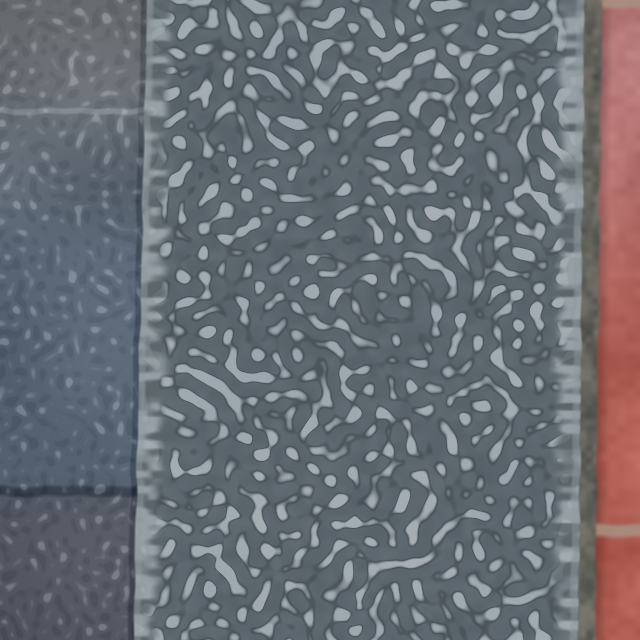
This texture is drawn by a WebGL 1 fragment shader. Its source:

```glsl
precision highp float;
// Street paving: plain slabs at left, a wide kerb with raised worm-like
// texture in the middle, and red bricks at right behind a dark gap.
// Worms are thresholded wave-packet noise; grain comes from value noise.
uniform vec2 u_resolution;

const float TAU = 6.2831853;

float hash(vec2 p) {
  return fract(sin(dot(p, vec2(127.1, 311.7))) * 43758.5453);
}

float valueNoise(vec2 p) {
  vec2 cell = floor(p);
  vec2 f = fract(p);
  f = f * f * (3.0 - 2.0 * f);
  float low = mix(hash(cell), hash(cell + vec2(1.0, 0.0)), f.x);
  float high = mix(hash(cell + vec2(0.0, 1.0)), hash(cell + vec2(1.0)), f.x);
  return mix(low, high, f.y);
}

// Sum of randomly placed and turned waves, each inside a soft round window.
float waveNoise(vec2 p, float frequency) {
  vec2 cell = floor(p);
  float sum = 0.0;
  for (int j = -1; j <= 1; j++) {
    for (int i = -1; i <= 1; i++) {
      vec2 neighbour = cell + vec2(float(i), float(j));
      for (int k = 0; k < 3; k++) {
        vec2 seed = neighbour + float(k) * vec2(53.0, 17.0);
        vec2 centre = neighbour + vec2(hash(seed), hash(seed + 7.3));
        vec2 d = p - centre;
        float angle = TAU * hash(seed + 19.1);
        float phase = TAU * hash(seed + 31.7);
        float window = max(0.0, 1.0 - dot(d, d));
        float along = dot(d, vec2(cos(angle), sin(angle)));
        sum += window * window * cos(TAU * frequency * along + phase);
      }
    }
  }
  return sum;
}

// Soft line of given half width around zero distance.
float line(float distance, float halfWidth) {
  return 1.0 - smoothstep(halfWidth * 0.3, halfWidth, abs(distance));
}

// Adds pale worms with a darker rim to a base colour.
vec3 raisedWorms(vec3 base, float height, vec3 pale) {
  float halo = smoothstep(-0.7, 0.0, height) * (1.0 - smoothstep(0.0, 0.3, height));
  base *= 1.0 - 0.17 * halo;
  return mix(base, pale, smoothstep(-0.08, 0.8, height));
}

vec3 slabColor(vec2 p) {
  vec3 color = mix(vec3(0.34, 0.36, 0.40), vec3(0.35, 0.40, 0.46), smoothstep(0.20, 0.27, p.y));
  color = mix(color, vec3(0.41, 0.43, 0.45), smoothstep(0.55, 0.95, p.y));
  color += 0.07 * (valueNoise(p * 7.0) - 0.5);
  // Small flecks
  float fleck = waveNoise(p * 30.0 + 40.0, 1.2);
  color += 0.13 * smoothstep(0.7, 2.3, fleck) - 0.035 * smoothstep(0.2, 1.4, -fleck);
  // Joints
  float waver = 0.005 * (valueNoise(vec2(p.x * 40.0, 3.0)) - 0.5);
  color += 0.10 * line(p.y - 0.826 + waver, 0.007);
  color -= 0.11 * line(p.y - 0.232 + waver, 0.012);
  return color;
}

vec3 kerbColor(vec2 p, float fromLeft, float fromRight) {
  vec3 pale = mix(vec3(0.60, 0.65, 0.68), vec3(0.66, 0.69, 0.71), valueNoise(p * 9.0));
  vec3 base = vec3(0.36, 0.40, 0.43) + 0.04 * (valueNoise(p * 60.0) - 0.5);
  // Worm field, sparser around the middle
  vec2 q = p + 0.008 * vec2(valueNoise(p * 24.0), valueNoise(p * 24.0 + 9.0));
  float sparse = exp(-14.0 * dot(p - vec2(0.47, 0.52), p - vec2(0.47, 0.52)));
  float threshold = 0.36 + 0.35 * sparse + 0.6 * (valueNoise(p * 8.0 + 5.0) - 0.5);
  vec3 color = raisedWorms(base, waveNoise(q * 20.0, 1.4) - threshold, pale);
  // Ribbed strips along both sides
  float ribs = valueNoise(vec2(p.x * 28.0, p.y * 85.0));
  float ragged = 0.016 * (valueNoise(vec2(2.0, p.y * 50.0)) - 0.5);
  float strip = 1.0 - smoothstep(0.026, 0.046, min(fromLeft, fromRight) + ragged);
  vec3 ribColor = mix(vec3(0.36, 0.40, 0.42), vec3(0.63, 0.67, 0.69), smoothstep(0.2, 0.75, ribs));
  color = mix(color, ribColor, 0.85 * strip);
  // Worn pale outer edges
  float worn = line(fromLeft - 0.005, 0.009) + line(fromRight - 0.006, 0.009);
  return mix(color, vec3(0.56, 0.60, 0.62), 0.5 * worn);
}

vec3 brickColor(vec2 p, float inside) {
  vec3 color = mix(vec3(0.69, 0.37, 0.33), vec3(0.72, 0.48, 0.48), smoothstep(0.35, 0.95, p.y));
  color += 0.10 * (valueNoise(p * 14.0) - 0.5) + 0.05 * (valueNoise(p * 70.0) - 0.5);
  color *= 0.82 + 0.18 * smoothstep(0.0, 0.02, inside);
  float waver = 0.006 * (valueNoise(p * 30.0) - 0.5);
  float mortar = line(p.y - 0.170 + waver, 0.015) + line(p.y - 0.995 + waver, 0.013);
  return mix(color, vec3(0.66, 0.57, 0.51), 0.85 * mortar);
}

vec3 gapColor(vec2 p) {
  vec3 color = mix(vec3(0.32, 0.33, 0.32), vec3(0.46, 0.45, 0.41), valueNoise(p * vec2(90.0, 25.0)));
  return color + 0.08 * (valueNoise(p * 100.0) - 0.5);
}

void main() {
  vec2 p = gl_FragCoord.xy / u_resolution;
  float wobble = 0.004 * (valueNoise(vec2(1.0, p.y * 22.0)) - 0.5);
  float fromLeft = p.x - (0.208 + 0.021 * p.y) + wobble;
  float fromRight = 0.903 + 0.010 * p.y - p.x + wobble;
  float inBrick = p.x - (0.930 + 0.010 * p.y) + wobble;

  vec3 color = mix(slabColor(p), kerbColor(p, fromLeft, fromRight), smoothstep(-0.002, 0.003, fromLeft));
  color -= 0.09 * line(fromLeft + 0.004, 0.007);
  color = mix(gapColor(p), color, smoothstep(-0.003, 0.002, fromRight));
  color = mix(color, brickColor(p, inBrick), smoothstep(-0.004, 0.005, inBrick));
  gl_FragColor = vec4(color, 1.0);
}
```
